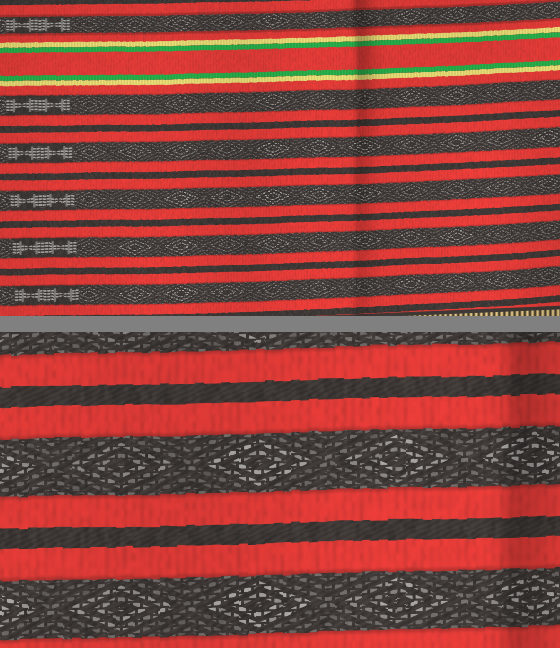
Top: the whole. Bottom: its middle third, enlarged.
Reproduce this texture procedurally as a WebGL 2 fragment shader.

```glsl
#version 300 es
precision highp float;
// Handwoven striped cloth: red ground, dark bands of dotted lozenges, one yellow and green panel.
uniform vec2 u_resolution;
out vec4 outColor;

// Lengths are in threads; the canvas is THREADS high.
const float THREADS = 432.0;
const float BAND_PITCH = 65.0;
const float BAND_START = 144.0;    // centre of the first band below the panel
const float BAND_HALF = 13.3;
const float LINE_HALF = 4.6;
const float PANEL_CENTRE = 87.5;
const float PANEL_HALF = 37.0;
const float PANEL_SHIFT = 110.0;   // band offset above the panel
const float LOZENGE_PITCH = 62.8;
const float LOZENGE_START = 122.0;
const float BLOCK_LENGTH = 88.0;
const vec2 DASH = vec2(4.6, 2.9);
const float RIB_PITCH = 4.0;
const float CREASE_X = 491.0;

const vec3 RED = vec3(0.91, 0.235, 0.22);
const vec3 DEEP_RED = vec3(0.53, 0.16, 0.15);
const vec3 CHARCOAL = vec3(0.235, 0.215, 0.205);
const vec3 SILVER = vec3(0.66, 0.65, 0.64);
const vec3 YELLOW = vec3(0.93, 0.88, 0.47);
const vec3 GREEN = vec3(0.16, 0.70, 0.30);
const vec3 FRINGE = vec3(0.87, 0.76, 0.52);

float hash(vec2 p) {
    return fract(sin(dot(p, vec2(127.1, 311.7))) * 43758.5453);
}

float noise(vec2 p) {
    vec2 i = floor(p), f = fract(p);
    f = f * f * (3.0 - 2.0 * f);
    return mix(mix(hash(i), hash(i + vec2(1, 0)), f.x),
               mix(hash(i + vec2(0, 1)), hash(i + vec2(1, 1)), f.x), f.y);
}

// Coverage of a stripe, given the distance to its centre line.
float stripe(float d, float halfWidth, float blur) {
    return 1.0 - smoothstep(-blur, blur, abs(d) - halfWidth);
}

// Staggered short floats of light thread.
float dashes(vec2 p, float blur) {
    float row = floor(p.y / DASH.y);
    float x = p.x / DASH.x + 0.5 * mod(row, 2.0);
    vec2 cell = (fract(vec2(x, p.y / DASH.y)) - 0.5) * DASH;
    float shade = 0.6 + 0.4 * hash(vec2(floor(x), row));
    return shade * stripe(cell.x, 1.6, blur) * stripe(cell.y, 0.95, blur);
}

// Concentric lozenges along a band, bright inside and faint between.
float lozenges(vec2 p, float row, float blur) {
    float s = (p.x - LOZENGE_START) / LOZENGE_PITCH + 0.5;
    float x = (fract(s) - 0.5) * LOZENGE_PITCH;
    float a = abs(x) / 28.0 + abs(p.y) / 12.0;
    float rings = smoothstep(-0.25, 0.5, cos(a * 15.7));
    float bright = mix(0.7, 1.15, hash(vec2(floor(s), row)));
    float strength = mix(bright, 0.5, smoothstep(0.85, 1.1, a));
    return rings * strength * dashes(p, blur);
}

// Hourglass block woven in bars at the left end of each band.
float endBlock(vec2 p, float blur) {
    float waist = abs(fract(p.x / 44.0) - 0.5) * 18.0;
    float glass = smoothstep(-1.0, 1.0, waist + 1.5 - abs(p.y));
    float bars = stripe((fract(p.y / 4.0) - 0.5) * 4.0, 1.1, blur);
    float posts = stripe((fract(p.x / 22.0) - 0.5) * 22.0, 1.5, blur);
    float gaps = 0.45 + 0.55 * stripe((fract(p.x / 5.5) - 0.5) * 5.5, 1.9, blur);
    return max(glass * bars * gaps, posts * 0.6) * stripe(p.y, 9.0, blur);
}

void main() {
    float blur = 0.6 * THREADS / u_resolution.y;
    vec2 p = gl_FragCoord.xy * THREADS / u_resolution.y;
    p.y = THREADS - p.y;
    float across = p.x / (THREADS * 16.0 / 9.0);
    float down = p.y / THREADS;

    // The cloth bends upward to the right, with a slight ripple.
    float lift = mix(21.0, 30.0, down * down * down) * across * across;
    float v = p.y + lift + 1.6 * (noise(vec2(p.x / 70.0, p.y / 120.0)) - 0.5);
    float edge = v + 0.9 * (hash(vec2(floor(p.x / RIB_PITCH), floor(v / 20.0))) - 0.5);

    // Ribbed red ground.
    float rib = 0.5 + 0.5 * cos(6.2832 * p.x / RIB_PITCH);
    float grain = noise(p * vec2(0.55, 0.3));
    vec3 color = mix(RED, DEEP_RED, 0.22 * rib * grain + 0.12 * grain);

    // Dark bands alternating with thin lines, left out of the panel.
    float outside = smoothstep(-blur, blur, abs(v - PANEL_CENTRE) - PANEL_HALF);
    float shifted = edge + (v < PANEL_CENTRE ? PANEL_SHIFT : 0.0);
    float s = (shifted - BAND_START) / BAND_PITCH + 0.5;
    float row = floor(s);
    float y = (fract(s) - 0.5) * BAND_PITCH;
    float band = stripe(y, v < PANEL_CENTRE ? 11.3 : BAND_HALF, blur) * outside;
    float line = stripe(abs(y) - 0.5 * BAND_PITCH, LINE_HALF, blur) * outside;
    float seam = stripe(y, BAND_HALF + 1.2, 1.5) * outside;
    color = mix(color, DEEP_RED, 0.6 * seam);
    float twill = 0.5 + 0.5 * sin((p.x + 2.0 * y) * 1.1);
    vec3 dark = CHARCOAL * (0.8 + 0.25 * grain + 0.15 * twill);
    color = mix(color, dark, max(band, line));

    // Light figures inside the bands.
    float blockX = p.x - 8.0 - 3.0 * max(row, 0.0);
    float inBlock = stripe(blockX - 0.5 * BLOCK_LENGTH, 0.5 * BLOCK_LENGTH, blur);
    vec2 q = vec2(p.x, y);
    float figure = mix(lozenges(q, row, blur), endBlock(vec2(blockX, y), blur), inBlock);
    color = mix(color, SILVER, clamp(figure, 0.0, 1.0) * band);

    // Mirrored yellow and green stripes of the panel.
    float d = abs(edge - PANEL_CENTRE);
    float weave = 0.9 + 0.1 * rib;
    color = mix(color, YELLOW * weave, stripe(d - 26.3, 3.5, blur));
    color = mix(color, GREEN * weave, stripe(d - 19.3, 3.5, blur));

    // Dark hem and pale fringe at the lower right.
    float hem = p.y - THREADS + 0.042 * (p.x - 550.0);
    color = mix(color, CHARCOAL, smoothstep(-blur, blur, hem + 5.0));
    vec3 tassel = FRINGE * (0.65 + 0.35 * cos(6.2832 * p.x / 7.0));
    color = mix(color, tassel, smoothstep(-blur, blur, hem));

    // Soft folds and one sharper crease.
    float c = p.x - CREASE_X - 5.0 * (noise(vec2(down * 5.0, 3.0)) - 0.5);
    float crease = exp(-c * c / (c > 0.0 ? 420.0 : 40.0)) * mix(0.27, 0.14, down);
    float folds = 0.12 * (noise(p / vec2(110.0, 240.0)) - 0.5);
    color *= 1.0 + folds - crease;
    outColor = vec4(color, 1.0);
}
```
